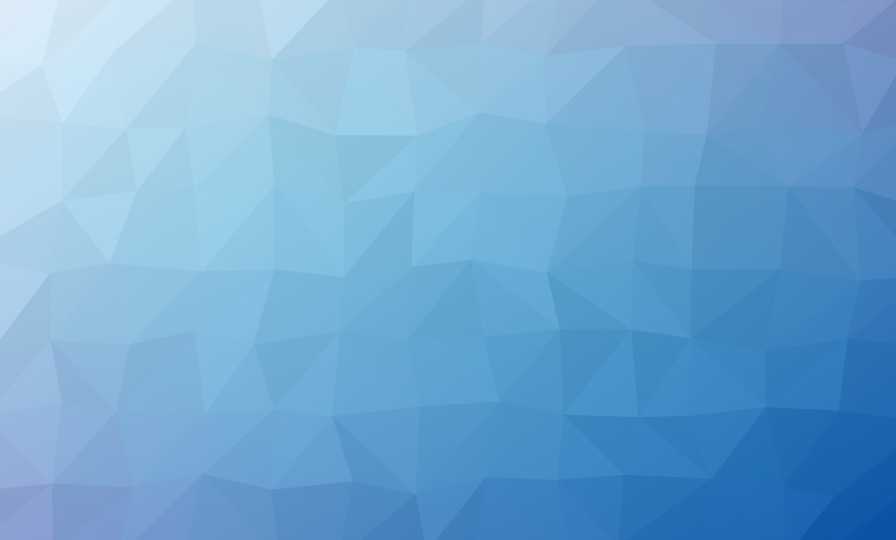
This background is drawn by a WebGL 1 fragment shader. Its source:

```glsl
precision highp float;

uniform vec2 u_resolution;

const vec2 GRID = vec2(12.39, 7.5);      // facets across and down
const vec2 GRID_START = vec2(0.71, 0.73); // first inner vertex, in facets
const vec2 JITTER = vec2(0.22, 0.17);
const float FALLING_SHARE = 0.3;
const float FACET_GRADIENT = 0.35;
const float SHADE_RANGE = 0.022;

const vec3 PALE = vec3(0.87, 0.92, 0.97);
const vec3 SKY = vec3(0.395, 0.76, 0.87);
const vec3 DEEP = vec3(0.04, 0.32, 0.65);
const vec3 VIOLET_SHIFT = vec3(0.09, -0.11, -0.06);

float hash(vec2 p) {
  vec3 h = fract(vec3(p.xyx) * 0.1031);
  h += dot(h, h.yzx + 33.33);
  return fract((h.x + h.y) * h.z);
}

// Smooth colour field: pale to deep diagonally, violet in the other corners
vec3 fieldColor(vec2 gridPos) {
  vec2 p = (gridPos + GRID_START) / GRID;
  float along = clamp(0.5 * (p.x + p.y), 0.0, 1.0);
  float across = p.x - p.y;
  vec3 base = mix(mix(PALE, SKY, along), mix(SKY, DEEP, along), along);
  return base + VIOLET_SHIFT * across * across - 0.02 * across;
}

vec2 vertexAt(vec2 id) {
  vec2 random = vec2(hash(id + 17.0), hash(id + 71.0));
  return id + JITTER * (2.0 * random - 1.0);
}

// Signed distance to the line a-b, positive on its inner side
float edgeDistance(vec2 p, vec2 a, vec2 b) {
  vec2 side = b - a;
  vec2 offset = p - a;
  return (side.x * offset.y - side.y * offset.x) / length(side);
}

// Premultiplied facet colour, with its coverage in alpha
vec4 facet(vec2 p, vec2 a, vec2 b, vec2 c, float seed, float blur) {
  float inside = min(edgeDistance(p, a, b),
                 min(edgeDistance(p, b, c), edgeDistance(p, c, a)));
  float coverage = smoothstep(-blur, blur, inside);
  vec2 center = (a + b + c) / 3.0;
  vec3 color = fieldColor(mix(center, p, FACET_GRADIENT));
  color += SHADE_RANGE * (2.0 * seed - 1.0);
  return vec4(color, 1.0) * coverage;
}

// Two facets of one jittered cell, split along either diagonal
vec4 cellFacets(vec2 p, vec2 id, float blur) {
  vec2 a = vertexAt(id);
  vec2 b = vertexAt(id + vec2(1.0, 0.0));
  vec2 c = vertexAt(id + vec2(1.0, 1.0));
  vec2 d = vertexAt(id + vec2(0.0, 1.0));
  float seed1 = hash(id + 131.0);
  float seed2 = hash(id + 197.0);
  if (hash(id + 43.0) < FALLING_SHARE) {
    return facet(p, a, b, c, seed1, blur) + facet(p, a, c, d, seed2, blur);
  }
  return facet(p, a, b, d, seed1, blur) + facet(p, b, c, d, seed2, blur);
}

void main() {
  vec2 uv = gl_FragCoord.xy / u_resolution;
  vec2 p = vec2(uv.x, 1.0 - uv.y) * GRID - GRID_START;
  float blur = 0.7 * GRID.y / u_resolution.y;

  // Blend the facets of the surrounding cells by coverage
  vec4 total = vec4(0.0);
  for (int y = -1; y <= 1; y++) {
    for (int x = -1; x <= 1; x++) {
      vec2 id = floor(p) + vec2(float(x), float(y));
      total += cellFacets(p, id, blur);
    }
  }
  gl_FragColor = vec4(total.rgb / max(total.a, 0.001), 1.0);
}
```
